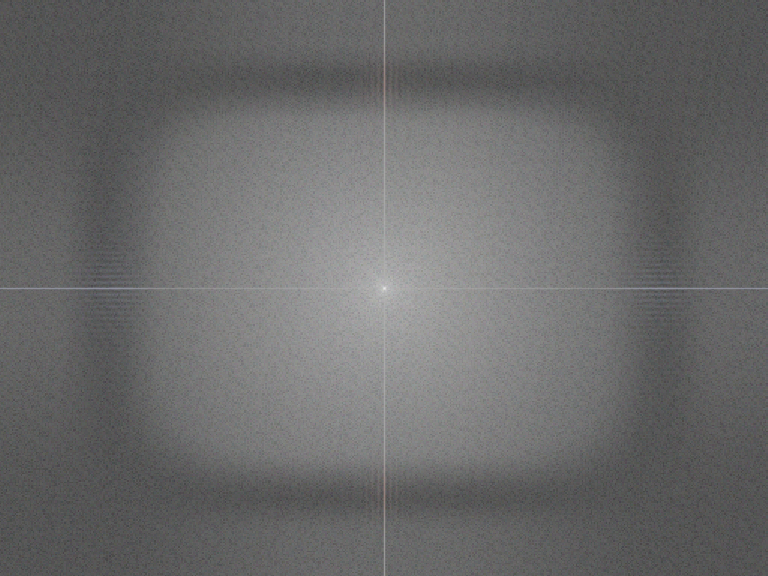
A Shadertoy shader for this background:

```glsl
// A grey frequency spectrum: a glowing dome inside a dark rounded frame, faint
// side lobes, thin bright axes with tinted streaks, and fine speckle.
// Built from radial falloffs, a superellipse mask and hashed log noise.

#define CENTER vec2(0.50065, 0.49913)  // crossing of the axes
#define NULL_POS vec2(0.365, 0.362)    // distance of the dark bands
#define FLOOR_LEVEL 0.330              // darkest grey
#define DOME_LEVEL 0.650               // grey near the centre
#define DOME_SLOPE 0.51                // loss of light per canvas height
#define FRAME_POWER 5.0                // squareness of the dome
#define LINE_WIDTH 0.0014              // axis half width
#define STREAK_FREQ 96.0               // streaks per canvas height
#define GRAIN_CELLS vec2(512.0, 384.0)
#define GRAIN_AMOUNT 0.019

const float TAU = 6.2831853;

float hash(vec2 p) {
    return fract(sin(dot(p, vec2(12.9898, 78.233))) * 43758.5453);
}

// Zero-mean log noise with a longer dark tail
float logNoise(vec2 cell) {
    float u = clamp(hash(cell), 0.02, 0.98);
    return log(-log(u)) + 0.55;
}

float bell(float x, float width) {
    return exp(-x * x / (width * width));
}

// Smooth grey field; t is the distance in units of the dark bands
float spectrumLevel(vec2 t, float radius) {
    vec2 powers = pow(t, vec2(FRAME_POWER));
    float frame = pow(powers.x + powers.y, 1.0 / FRAME_POWER);
    float mask = 1.0 - smoothstep(0.77, 1.03, frame);
    float dome = max(DOME_LEVEL - DOME_SLOPE * radius - FLOOR_LEVEL, 0.0) * mask;
    vec2 rise = smoothstep(0.99, 1.18, t);
    vec2 fade = 1.0 - smoothstep(0.1, 1.05, t);
    float lobes = 0.068 * rise.x * fade.y + 0.080 * rise.y * fade.x;
    float peak = 0.04 * exp(-radius / 0.05) + 0.10 * exp(-radius / 0.009);
    return FLOOR_LEVEL + dome + lobes + peak;
}

void mainImage(out vec4 fragColor, in vec2 fragCoord) {
    vec2 uv = fragCoord / iResolution.xy;
    vec2 offset = abs(uv - CENTER);
    vec2 t = offset / NULL_POS;
    vec2 q = offset * vec2(iResolution.x / iResolution.y, 1.0);
    float radius = length(q);

    vec3 color = vec3(spectrumLevel(t, radius));

    // Tinted streaks where the axes cross the dark bands
    vec2 band = vec2(bell(t.x - 0.98, 0.10), bell(t.y - 0.98, 0.12));
    vec2 wave = 0.5 + 0.5 * cos(q * TAU * STREAK_FREQ);
    float blueStreak = band.x * wave.y * exp(-q.y / 0.060);
    float redStreak = band.y * wave.x * exp(-q.x / 0.030);
    color += blueStreak * vec3(0.07, 0.075, 0.10);
    color += redStreak * vec3(0.09, 0.06, 0.055);

    // Speckle, shared by the channels with a little colour
    vec2 cell = floor(uv * GRAIN_CELLS);
    vec3 tint = vec3(logNoise(cell + 17.31), logNoise(cell + 59.73), logNoise(cell + 101.17));
    color += GRAIN_AMOUNT * (0.7 * logNoise(cell) + 0.45 * tint);

    // Thin axes
    float outer = smoothstep(0.75, 0.95, t.x);
    vec3 rowColor = mix(vec3(0.68), vec3(0.60, 0.61, 0.67), outer);
    color = mix(color, rowColor, bell(q.y, LINE_WIDTH) * mix(0.40, 0.75, outer));
    vec3 columnColor = mix(vec3(0.69), vec3(0.66, 0.56, 0.53), band.y);
    color = mix(color, columnColor, bell(q.x, LINE_WIDTH) * 0.65);

    // Bright core on top of the crossing
    color += 0.20 * bell(radius, 0.0026);

    fragColor = vec4(clamp(color, 0.0, 1.0), 1.0);
}
```
